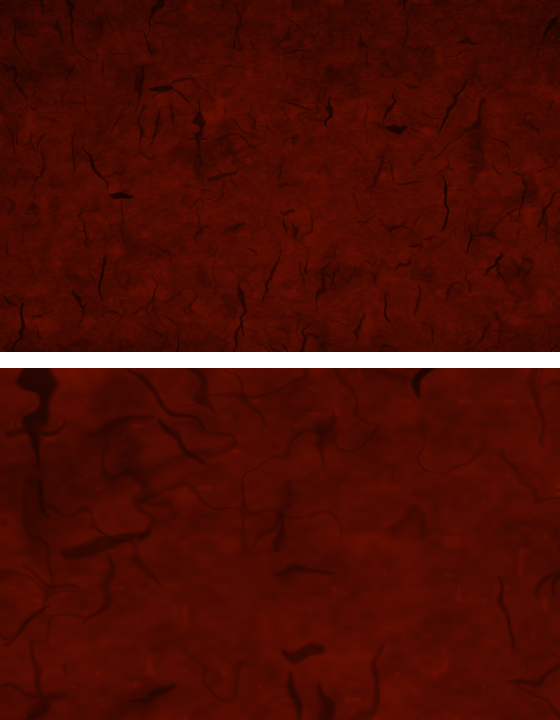
Top, the full canvas; bottom, a detail of the centre.
This texture is drawn by a WebGL 2 fragment shader. Its source:

```glsl
#version 300 es
precision highp float;
// Dark red, softly lit tissue: layered value noise gives the mottled grain,
// scattered tapered strokes bent by a noise warp give the cracks,
// and a ridged noise gives the faint web of creases between them.
uniform vec2 u_resolution;
out vec4 fragColor;

vec2 hash2(vec2 p) {
  vec3 q = fract(vec3(p.xyx) * vec3(0.1031, 0.1030, 0.0973));
  q += dot(q, q.yzx + 33.33);
  return fract((q.xx + q.yz) * q.zy);
}

float noise(vec2 p) {
  vec2 cell = floor(p), f = fract(p);
  f = f * f * (3.0 - 2.0 * f);
  float low = mix(hash2(cell).x, hash2(cell + vec2(1, 0)).x, f.x);
  float high = mix(hash2(cell + vec2(0, 1)).x, hash2(cell + vec2(1, 1)).x, f.x);
  return mix(low, high, f.y);
}

// Sum of octaves, centred on zero
float fbm(vec2 p) {
  float sum = 0.0, gain = 0.5;
  for (int i = 0; i < 4; i++) {
    sum += gain * (noise(p) - 0.5);
    p = mat2(0.8, 0.6, -0.6, 0.8) * p * 2.03 + 17.3;
    gain *= 0.55;
  }
  return sum;
}

// Depth of the scattered strokes, at most one per cell
float strokes(vec2 p, float size, float angle, float spread,
              float halfLength, float halfWidth, float chance, float seed) {
  float depth = 0.0;
  vec2 home = floor(p / size);
  for (int y = -1; y <= 1; y++)
  for (int x = -1; x <= 1; x++) {
    vec2 id = home + vec2(x, y) + 50.0;
    vec2 place = hash2(id + seed), kind = hash2(id + seed + 71.7);
    vec2 shape = hash2(id + seed + 133.1);
    if (kind.x > chance) continue;
    vec2 d = p - (id - 50.0 + place) * size;
    float a = angle + spread * (kind.y - 0.5);
    vec2 along = vec2(cos(a), sin(a));
    float t = dot(d, along) / (halfLength * mix(0.45, 1.0, shape.x));
    float taper = max(1.0 - t * t, 0.0);
    float width = halfWidth * mix(0.5, 1.0, shape.y) * taper;
    float side = abs(dot(d, vec2(-along.y, along.x)));
    float ink = 1.0 - smoothstep(width - 0.002, width + 0.0035, side);
    depth = max(depth, ink * smoothstep(0.0, 0.25, taper) * mix(0.4, 1.0, shape.y));
  }
  return depth;
}

void main() {
  vec2 p = gl_FragCoord.xy / u_resolution.y;
  vec2 uv = gl_FragCoord.xy / u_resolution;

  // Broad lighting, brightest below the middle
  vec2 off = (uv - vec2(0.56, 0.36)) * vec2(0.85, 1.0);
  float tone = 0.322 - 0.20 * dot(off, off);
  tone -= 0.03 * smoothstep(0.08, 0.0, uv.y);

  // Mottling and fine grain, slightly drawn out sideways
  tone += 0.075 * fbm(p * vec2(8.0, 10.0));
  tone += 0.110 * fbm(p * vec2(32.0, 42.0) + 9.0);
  tone += 0.050 * (noise(p * vec2(105.0, 150.0)) - 0.5);

  // Small glowing patches and sparse specks
  tone += 0.055 * smoothstep(0.72, 1.0, noise(p * 24.0 + 40.0));
  tone += 0.060 * smoothstep(0.88, 1.0, noise(p * 85.0 + 5.0));

  // Warp that makes every crack wander
  vec2 warp = vec2(noise(p * 17.0 + 3.0), noise(p * 17.0 + 61.0)) - 0.5;
  vec2 jag = vec2(noise(p * 52.0 + 21.0), noise(p * 52.0 + 83.0)) - 0.5;
  vec2 q = p + 0.034 * warp + 0.016 * jag;

  // Faint crease web, broken up by a patchy mask
  float ridge = abs(noise(q * vec2(23.0, 27.0) + 12.0) - 0.5);
  float web = 1.0 - smoothstep(0.0, 0.07, ridge);
  tone *= 1.0 - 0.20 * web * smoothstep(0.4, 0.7, noise(p * 11.0 + 30.0));

  // Upright cracks, leaning over towards the right
  float lean = 1.65 - 0.5 * smoothstep(0.5, 1.5, p.x);
  float crack = 0.85 * strokes(q, 0.135, lean, 0.8, 0.085, 0.0052, 0.60, 3.0);
  // Small hairlines in all directions
  crack = max(crack, 0.55 * strokes(q, 0.075, 0.6, 3.1, 0.042, 0.0032, 0.65, 211.0));
  // Rare short, wide, level gashes
  vec2 g = p + 0.012 * warp + 0.014 * jag;
  crack = max(crack, strokes(g, 0.21, 0.0, 0.4, 0.046, 0.0105, 0.20, 417.0));
  // Smudged shadow around dark spots
  float smudge = smoothstep(0.74, 0.98, noise(q * 14.0 + 90.0));
  tone *= 1.0 - 0.22 * smudge;

  tone = mix(tone, 0.065, crack * 0.92);
  fragColor = vec4(tone, 0.13 * tone + 0.05 * max(tone - 0.34, 0.0), 0.002, 1.0);
}
```
